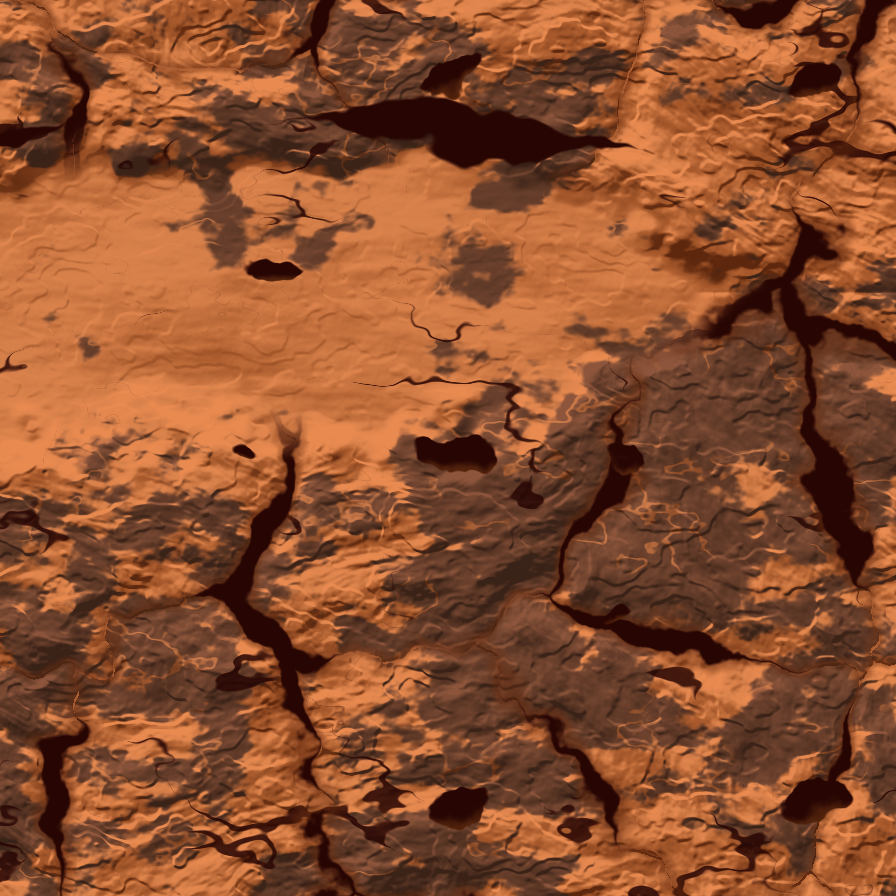
Give the GLSL for this texture, as a WebGL 1 fragment shader.

```glsl
precision highp float;
// Weathered red sandstone cliff: a pale ledge between dark-varnished, cracked blocks.
uniform vec2 u_resolution;

#define BLOCKS 3.1       // blocks across the canvas
#define WARP 0.15        // raggedness of block outlines
#define CRACK 0.017      // widest half width of a crevice
#define VARNISH 0.515    // varnish threshold, lower spreads it
#define HOLES 0.36       // share of grid cells with a cavity
#define RELIEF 0.30      // strength of the light
#define SOFT 0.0025      // edge softness
#define LIGHT vec2(-0.40, 0.92)

const vec3 PALE = vec3(0.84, 0.50, 0.29);
const vec3 OCHRE = vec3(0.66, 0.35, 0.17);
const vec3 RUST = vec3(0.40, 0.17, 0.06);
const vec3 COATING = vec3(0.37, 0.225, 0.16);
const vec3 SHADOW = vec3(0.15, 0.02, 0.01);

float hash(vec2 p) {
  vec3 q = fract(p.xyx * 0.1031);
  q += dot(q, q.yzx + 33.33);
  return fract((q.x + q.y) * q.z);
}

vec2 hash2(vec2 p) { return vec2(hash(p), hash(p + 57.3)); }

float noise(vec2 p) {
  vec2 i = floor(p), f = fract(p);
  f = f * f * (3.0 - 2.0 * f);
  return mix(mix(hash(i), hash(i + vec2(1, 0)), f.x),
             mix(hash(i + vec2(0, 1)), hash(i + vec2(1, 1)), f.x), f.y);
}

float fbm(vec2 p) {
  float sum = 0.0, amp = 0.533;
  for (int i = 0; i < 4; i++) {
    sum += amp * noise(p);
    p = mat2(1.6, 1.2, -1.2, 1.6) * p + 17.0;
    amp *= 0.5;
  }
  return sum;
}

vec2 jitter(vec2 p) { return vec2(fbm(p), fbm(p + 31.0)) - 0.5; }

float inside(float d) { return 1.0 - smoothstep(-SOFT, SOFT, d); }

// Voronoi blocks: distance to the border, then two random values of the block.
vec3 blocks(vec2 p) {
  vec2 cell = floor(p), nearest = vec2(0), owner = vec2(0);
  float best = 9.0, border = 9.0;
  for (int y = -1; y <= 1; y++) for (int x = -1; x <= 1; x++) {
    vec2 c = cell + vec2(x, y);
    vec2 r = c + 0.1 + 0.8 * hash2(c) - p;
    if (dot(r, r) < best) { best = dot(r, r); nearest = r; owner = c; }
  }
  for (int y = -2; y <= 2; y++) for (int x = -2; x <= 2; x++) {
    vec2 c = cell + vec2(x, y);
    vec2 r = c + 0.1 + 0.8 * hash2(c) - p, gap = r - nearest;
    if (dot(gap, gap) > 0.0001) border = min(border, dot(0.5 * (r + nearest), normalize(gap)));
  }
  return vec3(border, hash2(owner + 11.0));
}

// Smooth shelf that narrows to the right.
float ledgeMask(vec2 p) {
  float halfHeight = 0.15 - 0.17 * smoothstep(0.55, 0.95, p.x);
  float d = abs(p.y - 0.675) - halfHeight + 0.2 * (fbm(p * 8.0 + 5.0) - 0.5);
  return 1.0 - smoothstep(-0.04, 0.04, d);
}

// Returns height, distance to the block border, block id and ledge mask.
vec4 rock(vec2 p) {
  float ledge = ledgeMask(p);
  vec2 w = p + WARP * jitter(p * 6.0) + 0.03 * jitter(p * 28.0);
  vec3 b = blocks(w * BLOCKS + 4.0);
  float border = b.x / BLOCKS, a = 0.5 + 1.8 * (b.z - 0.5);
  vec2 g = mat2(cos(a), sin(a), -sin(a), cos(a)) * (p + 0.4 * (w - p));
  float grain = mix(fbm(g * vec2(11.0, 25.0) + b.y * 40.0), fbm(p * vec2(7.0, 22.0)), ledge);
  float flakes = fbm(p * vec2(13.0, 19.0) + 7.0) * 6.0;
  flakes = floor(flakes) + smoothstep(0.0, 0.3, fract(flakes));
  float rough = mix(1.0, 0.28, ledge);
  float h = 0.03 * smoothstep(0.0, 0.06, border) * (1.0 - ledge);
  h += rough * (0.05 * grain + 0.006 * flakes + 0.012 * fbm(p * 30.0)) + 0.003 * fbm(p * 34.0);
  return vec4(h, border, b.y, ledge);
}

// Scattered lens-shaped cavities: mask, then position from floor to roof.
vec2 cavity(vec2 p) {
  p += 0.04 * jitter(p * 24.0);
  vec2 id = floor(p * 5.0), r = hash2(id + 3.0);
  vec2 q = (fract(p * 5.0) - 0.5) / 5.0 - 0.05 * (r - 0.5);
  q.y -= q.x * (r.y - 0.4);
  float size = mix(0.015, 0.055, r.x * r.x);
  float d = length(q * vec2(1.0, 2.1)) - size;
  return vec2(inside(d) * step(hash(id + 71.0), HOLES), q.y / size);
}

void main() {
  vec2 p = gl_FragCoord.xy / u_resolution.y;
  vec4 r = rock(p);
  float ledge = r.w, eps = 0.003;
  float lit = clamp((r.x - rock(p + eps * LIGHT).x) / eps, -1.5, 1.5);

  // Bare sandstone
  float tone = 0.60 + RELIEF * lit + 0.5 * (fbm(p * vec2(7.0, 13.0) + 2.0) - 0.5) + 0.12 * ledge;
  vec3 color = mix(RUST, OCHRE, smoothstep(0.1, 0.48, tone));
  color = mix(color, PALE, smoothstep(0.45, 0.85, tone)) * (1.0 + 0.06 * lit);

  // Desert varnish, worn off raised edges and along broken veins
  float stain = 0.5 + 0.8 * (fbm(p * 5.0 + 13.0) - 0.5) + 0.22 * (r.z - 0.5) * (1.0 - ledge);
  stain += 0.65 * (fbm(p * vec2(20.0, 28.0)) - 0.5) - 0.05 * lit;
  float coat = smoothstep(-0.04, 0.05, stain - VARNISH - 0.13 * ledge);
  float vein = abs(fbm(p * vec2(17.0, 27.0) + 40.0) - 0.5);
  float worn = smoothstep(0.45, 0.65, noise(p * 15.0 + 8.0));
  coat *= 1.0 - 0.7 * worn * (1.0 - smoothstep(0.005, 0.035, vein));
  color = mix(color, COATING * (1.0 + 0.28 * lit), coat * 0.93);

  // Short creases
  float crease = abs(fbm(p * vec2(8.0, 15.0) + 60.0) - 0.5);
  float cut = 0.035 * smoothstep(0.58, 0.9, noise(p * 12.0 + 5.0)) * (1.0 - 0.5 * ledge);
  color = mix(color, SHADOW, 0.85 * (1.0 - smoothstep(cut - 0.012, cut + 0.004, crease)));

  // Crevices between blocks and the broken overhang above the ledge
  float width = CRACK * smoothstep(0.42, 0.85, noise(p * 7.0 + 3.0)) - 0.002;
  float gap = r.y - width;
  float lip = abs(p.y - 0.85 - 0.10 * (fbm(p * 9.0 + 21.0) - 0.5));
  float overhang = lip - 0.028 * smoothstep(0.4, 0.8, noise(vec2(p.x * 6.0, 9.0))) + 0.006;
  float shade = (1.0 - smoothstep(0.0, 0.016, gap)) * (1.0 - ledge);
  color = mix(color, RUST, 0.55 * shade);
  color = mix(color, SHADOW, max(inside(gap) * (1.0 - ledge), inside(overhang)));

  // Cavities, darkest under their roofs
  vec2 hole = cavity(p);
  color = mix(color, mix(RUST * 0.8, SHADOW, smoothstep(-0.45, -0.1, hole.y)), hole.x);
  gl_FragColor = vec4(color, 1.0);
}
```
